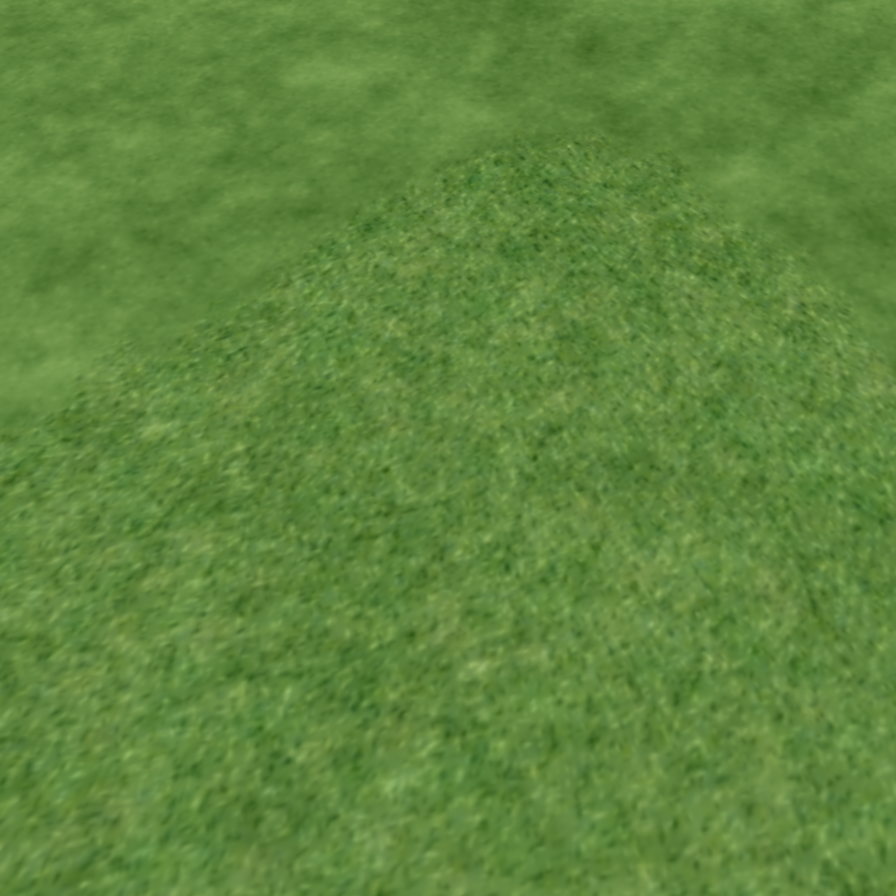
This texture is drawn by a Shadertoy shader. Its source:

```glsl
const vec3 GRASS = vec3(0.372, 0.523, 0.240);
const vec3 LIGHT_STEP = vec3(0.100, 0.102, 0.082);
const vec3 STRAW_STEP = vec3(0.030, 0.006, 0.012);
const vec3 COOL_STEP = vec3(-0.006, 0.000, 0.030);

vec3 hash3(vec2 cell) {
    vec3 q = fract(cell.xyx * vec3(0.1031, 0.1030, 0.0973));
    q += dot(q, q.yxz + 33.33);
    return fract((q.xxy + q.yzz) * q.zyx);
}

// Cellular noise: one soft, randomly turned stroke per cell, mean zero.
// lean is the angle from vertical, thinness squeezes the stroke's width.
float strokes(vec2 p, float lean, float spread, float thinness) {
    vec2 cell = floor(p);
    float sum = 0.0;
    for (int j = -1; j <= 1; j++) {
        for (int i = -1; i <= 1; i++) {
            vec2 c = cell + vec2(i, j);
            vec3 h = hash3(c);
            vec2 d = p - c - h.xy;
            float turn = lean + spread * (fract(h.z * 57.0) - 0.5);
            vec2 along = vec2(sin(turn), cos(turn));
            float across = dot(d, vec2(along.y, -along.x));
            float lengthwise = dot(d, along);
            sum += (2.0 * h.z - 1.0)
                 * exp(-thinness * across * across - 3.2 * lengthwise * lengthwise);
        }
    }
    return sum;
}

// Ground coordinates that shrink towards a horizon above the canvas.
vec2 ground(vec2 uv, float horizon) {
    float depth = horizon / (horizon - uv.y);
    return vec2((uv.x - 0.5) * depth, horizon * depth);
}

// Rounded crest with a gentler slope on its left side.
float crestHeight(float x, vec2 peak, float roundness) {
    float dx = x - peak.x;
    float slope = mix(0.62, 0.90, smoothstep(-0.05, 0.05, dx));
    return peak.y + roundness - length(vec2(roundness, slope * dx));
}

// Near slope: crisp leaning blades over faint clumps.
vec3 nearGrass(vec2 uv) {
    vec2 g = ground(uv, 1.9);
    float lean = 0.7 - 1.4 * uv.x * uv.y;
    float blades = strokes(g * 62.0, lean, 1.3, 11.0);
    float fine = strokes(g * 97.0 + 31.7, lean, 1.8, 9.0);
    float tufts = strokes(g * 27.0 + 11.3, lean + 0.5, 2.0, 6.0);
    float clumps = strokes(g * 9.0 + 5.1, 1.2, 2.0, 4.0);
    float straw = strokes(g * 19.0 + 71.9, lean, 2.0, 4.5);
    float cool = strokes(g * 48.0 + 43.3, lean, 2.0, 8.0);

    float tone = 0.85 * blades + 0.65 * fine + 0.45 * tufts + 0.25 * clumps;
    tone += 0.25 * max(straw, 0.0) - 0.12 * smoothstep(0.45, 0.85, uv.y);
    return GRASS + LIGHT_STEP * tone + STRAW_STEP * (straw + 0.5 * blades)
         + COOL_STEP * cool;
}

// Far meadow: blurred, flattened blotches with a faint speckle.
vec3 farGrass(vec2 uv) {
    vec2 g = ground(uv, 2.2) * vec2(1.0, 0.9);
    float broad = strokes(g * 5.0 + 3.7, 1.35, 0.8, 6.0);
    float blotches = strokes(g * 11.0 + 17.9, 1.25, 1.2, 6.0);
    float wisps = strokes(g * 25.0 + 37.1, 1.20, 1.6, 6.0);
    float mottle = strokes(g * 52.0 + 53.3, 1.20, 1.6, 6.0);
    float speckle = strokes(g * 95.0 + 61.7, 1.00, 2.5, 6.0);

    float tone = 0.42 * broad + 0.50 * blotches + 0.36 * wisps
               + 0.22 * mottle + 0.28 * speckle;
    tone += 0.22 * (1.0 - uv.x) - 0.04;
    return GRASS + LIGHT_STEP * tone + STRAW_STEP * 0.4 * wisps;
}

void mainImage(out vec4 fragColor, in vec2 fragCoord) {
    vec2 uv = fragCoord / iResolution.xy;

    // Ragged, soft crest between the two grass layers
    float ragged = 0.020 * strokes(uv * 40.0, 0.6, 2.0, 6.0)
                 + 0.025 * strokes(uv * 12.0 + 9.0, 0.9, 2.0, 4.0);
    float above = uv.y - crestHeight(uv.x, vec2(0.65, 0.86), 0.07) + ragged;
    float farShare = smoothstep(-0.022, 0.022, above);

    // Shade gathers just behind the crest
    float shade = 0.28 * exp(-14.0 * max(above, 0.0));
    vec3 far = farGrass(uv) - LIGHT_STEP * shade;

    fragColor = vec4(mix(nearGrass(uv), far, farShare), 1.0);
}
```
